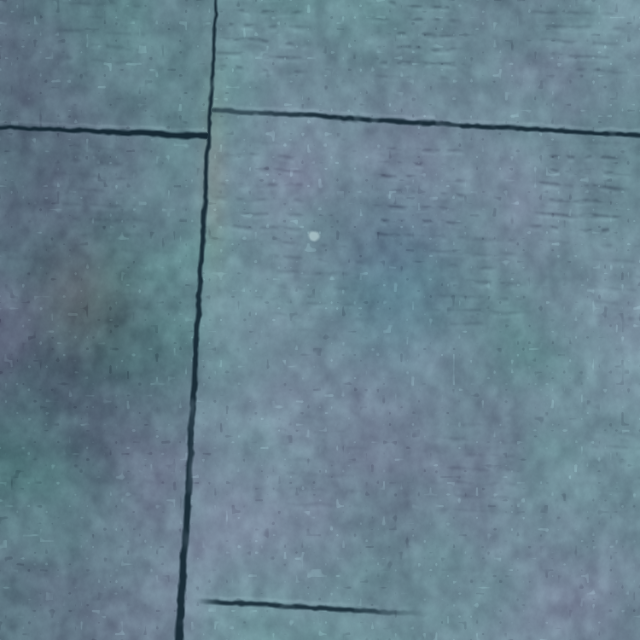
Reproduce this texture procedurally as a Shadertoy shader.

```glsl
// Weathered blue-grey slabs split by thin, slightly tilted dark joints.
// Layered value noise gives stains and grain; staggered patches of broken
// ripples mark the surface, and the left slab lies in deeper shade.

#define DARK vec3(0.300, 0.372, 0.430)
#define LIGHT vec3(0.495, 0.617, 0.660)
#define JOINT vec3(0.085, 0.160, 0.205)
#define SLAB_HEIGHT 0.768
#define RIPPLE_STEP 0.0225
#define RIPPLE_DEPTH 0.42
#define PATCH_STEP 0.25
#define CLOUD_AMOUNT 0.75
#define GRAIN_AMOUNT 0.65

float hash(vec2 p) {
    vec3 q = fract(vec3(p.xyx) * 0.1031);
    q += dot(q, q.yzx + 33.33);
    return fract((q.x + q.y) * q.z);
}

float noise(vec2 p) {
    vec2 i = floor(p), f = fract(p);
    f = f * f * (3.0 - 2.0 * f);
    return mix(mix(hash(i), hash(i + vec2(1, 0)), f.x),
               mix(hash(i + vec2(0, 1)), hash(i + vec2(1, 1)), f.x), f.y);
}

float fbm(vec2 p) {
    float sum = 0.0, amp = 0.5;
    for (int i = 0; i < 5; i++) {
        sum += amp * noise(p);
        p = mat2(1.6, 1.2, -1.2, 1.6) * p + 17.3;
        amp *= 0.5;
    }
    return sum / 0.97;
}

// Soft round spot, 1 at its centre
float spot(vec2 p, vec2 centre, vec2 radius) {
    vec2 d = (p - centre) / radius;
    return exp(-dot(d, d));
}

// Soft-edged line from its distance and half width
float stroke(float d, float halfWidth) {
    float soft = 0.0015 + 0.7 / iResolution.y;
    return 1.0 - smoothstep(halfWidth - soft, halfWidth + soft, abs(d));
}

// Signed relief of the ripple patches: dark dashes with pale lower lips
float ripples(vec2 p) {
    float rowPos = (p.y + 0.05 * p.x + 0.006 * (noise(p * 28.0) - 0.5)) / RIPPLE_STEP;
    float row = floor(rowPos), f = fract(rowPos);
    float broken = smoothstep(0.34, 0.72, noise(vec2(p.x * 75.0, row * 7.3)) * 0.65
                 + noise(p * vec2(130.0, 190.0)) * 0.35);
    float relief = exp(-pow((f - 0.55) / 0.13, 2.0)) - 0.4 * exp(-pow((f - 0.25) / 0.13, 2.0));
    float mask = 0.0;
    for (int r = 0; r < 4; r++) {
        float late = step(1.5, float(r));
        float y = mix(0.95 - 0.25 * float(r), 0.56 - 0.29 * (float(r) - 2.0), late);
        float x = p.x - 0.405 - 0.09 * late;
        float column = floor(x / PATCH_STEP + 0.5);
        x -= column * PATCH_STEP;
        float strength = mix(0.5, 1.0, hash(vec2(column + 9.0, float(r))));
        strength *= mix(1.0, 0.5, late) * mix(0.35, 1.0, step(0.32, p.x));
        float edge = 0.02 * (noise(vec2(row * 3.7, column)) - 0.5);
        mask += strength * (1.0 - smoothstep(0.05, 0.085, abs(x + edge)))
              * (1.0 - smoothstep(0.055, 0.09, abs(p.y - y)));
    }
    return relief * broken * mask;
}

void mainImage(out vec4 fragColor, in vec2 fragCoord) {
    vec2 uv = fragCoord / iResolution.xy;
    float wobble = 0.003 * (noise(uv * 45.0) - 0.5) + 0.002 * (noise(uv * 130.0) - 0.5);
    float upright = uv.x - 0.280 - 0.058 * uv.y + wobble;
    float rightSide = smoothstep(-0.003, 0.003, upright);

    // Stains, grain and broad shading
    float cloud = fbm(uv * 5.0 + 3.0), grain = fbm(uv * vec2(52.0, 44.0));
    float tone = 0.66 + CLOUD_AMOUNT * (cloud - 0.5) + GRAIN_AMOUNT * (grain - 0.5);
    tone -= (1.0 - rightSide) * (0.34 - 0.22 * smoothstep(0.12, 0.28, uv.x));
    tone -= 0.22 * spot(uv, vec2(0.10, 0.55), vec2(0.12, 0.22));
    tone -= 0.16 * spot(uv, vec2(0.0, 1.0), vec2(0.2));
    tone -= 0.13 * spot(uv, vec2(0.41, 0.44), vec2(0.035, 0.07));
    tone += 0.12 * spot(uv, vec2(0.58, 0.95), vec2(0.16, 0.12));
    tone -= RIPPLE_DEPTH * ripples(uv);

    // Small pale chips and dark pits
    float pits = noise(uv * 110.0 + 8.0);
    tone += 0.3 * smoothstep(0.86, 0.98, pits) - 0.25 * smoothstep(0.14, 0.02, pits);
    vec3 color = mix(DARK, LIGHT, clamp(tone, -0.2, 1.25));

    // Violet, teal and brown tints
    float tint = fbm(uv * 4.0 + 31.0) - 0.5;
    color += tint * vec3(0.13, -0.05, 0.06);
    color += vec3(-0.025, 0.01, 0.02) * spot(uv, vec2(0.62, 0.56), vec2(0.09, 0.12));
    color += vec3(0.03, 0.0, -0.025) * spot(uv, vec2(0.13, 0.53), vec2(0.07, 0.08));
    color += vec3(0.04, 0.01, -0.025) * spot(uv, vec2(0.335, 0.72), vec2(0.02, 0.14));

    // Joints: one upright, one on the left, a repeating pair on the right
    float wear = smoothstep(0.15, 0.6, noise(uv * vec2(70.0, 38.0)) + 0.15);
    float joint = stroke(upright, mix(0.0058, 0.0022, uv.y)) * mix(0.6, 0.95, wear);
    float leftLine = uv.y - 0.802 + 0.048 * uv.x + wobble;
    joint = max(joint, (1.0 - rightSide) * stroke(leftLine, 0.0028 + 0.006 * uv.x));
    float lip = (1.0 - rightSide) * stroke(leftLine - 0.009, 0.002);
    for (int k = 0; k < 2; k++) {
        float low = float(k);
        float line = uv.y - 0.830 + SLAB_HEIGHT * low + 0.06 * (uv.x - 0.3) + wobble;
        float fade = mix(mix(0.6, 0.95, smoothstep(0.36, 0.52, uv.x)),
                         0.9 * smoothstep(0.30, 0.35, uv.x) * (1.0 - smoothstep(0.54, 0.68, uv.x)), low);
        joint = max(joint, rightSide * fade * mix(0.7, 1.0, wear) * stroke(line, 0.0034));
        lip = max(lip, rightSide * fade * stroke(line - 0.008, 0.002));
    }
    color += 0.05 * lip * wear;
    color = mix(color, JOINT, joint);

    // One bright chip
    float chip = spot(uv, vec2(0.491, 0.632) + 0.008 * (grain - 0.5), vec2(0.011, 0.009));
    color = mix(color, vec3(0.68, 0.78, 0.80), 0.8 * smoothstep(0.25, 0.8, chip));
    fragColor = vec4(color, 1.0);
}
```
